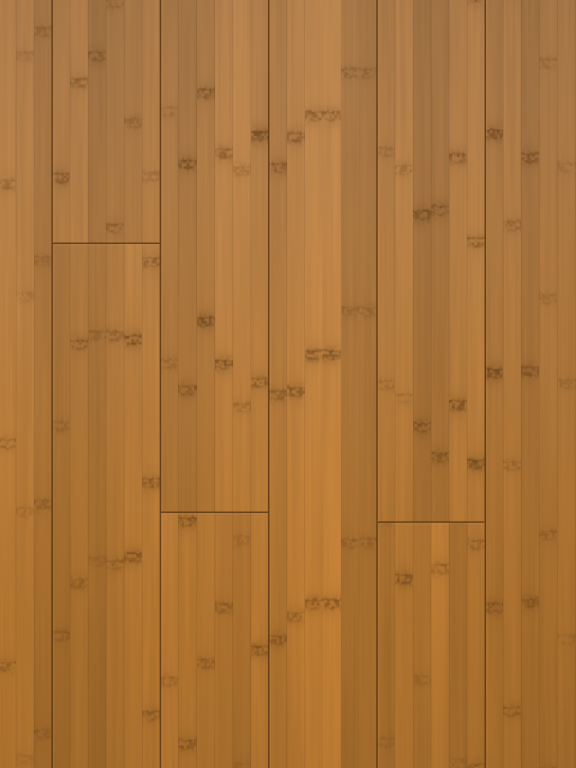
This texture is drawn by a Shadertoy shader. Its source:

```glsl
// Lengths are in canvas widths.
const float PLANK_WIDTH = 0.188;
const float PLANK_OFFSET = 0.0905;
const float STRIPS = 6.0;
const float SEAM_HALF = 0.0013;
const float NODE_PERIOD = 0.405;
const float NODE_HEIGHT = 0.0105;
const float WIDE_PLANK = 2.0;      // plank whose inner strips share their nodes
const float WIDE_START = 2.0;
const float STRIP_CONTRAST = 0.13;
const float GRAIN_CONTRAST = 0.10;
const float NO_JOINT = -1.0;
const float JOINTS[6] = float[6](NO_JOINT, 0.911, 0.444, NO_JOINT, 0.427, NO_JOINT);

const vec3 BAMBOO_LOW = vec3(0.665, 0.435, 0.178);
const vec3 BAMBOO_HIGH = vec3(0.675, 0.480, 0.285);
const vec3 NODE_COLOR = vec3(0.36, 0.215, 0.075);
const vec3 SEAM_COLOR = vec3(0.34, 0.20, 0.065);
const vec3 BEVEL_COLOR = vec3(0.78, 0.57, 0.33);

float hash(vec2 p) {
    vec3 q = fract(vec3(p.xyx) * 0.1031);
    q += dot(q, q.yzx + 33.33);
    return fract((q.x + q.y) * q.z);
}

float noise(vec2 p) {
    vec2 i = floor(p), f = fract(p);
    f = f * f * (3.0 - 2.0 * f);
    return mix(mix(hash(i), hash(i + vec2(1, 0)), f.x),
               mix(hash(i + vec2(0, 1)), hash(i + vec2(1, 1)), f.x), f.y);
}

// Antialiased line of the given half width.
float stroke(float d, float halfWidth, float pixel) {
    return clamp((halfWidth - abs(d)) / pixel + 0.5, 0.0, 1.0);
}

// Long vertical fibres in three widths, centred on zero.
float fibres(vec2 p, float seed) {
    vec2 q = p + vec2(seed * 3.7, seed * 1.3);
    return 0.45 * noise(q * vec2(260.0, 7.0))
         + 0.35 * noise(q * vec2(120.0, 3.0))
         + 0.20 * noise(q * vec2(45.0, 1.8)) - 0.5;
}

// Darkness of the culm node: mottled band, curved ridge and soft stain.
float nodeMark(vec2 p, float u, float seed) {
    float y = p.y / NODE_PERIOD + hash(vec2(seed, 5.0));
    float cell = floor(y);
    float jitter = 0.12 * (hash(vec2(seed, cell + 40.0)) - 0.5);
    float v = (fract(y) - 0.5 - jitter) * NODE_PERIOD;
    float strength = mix(0.35, 1.0, hash(vec2(seed, 11.0)));
    strength *= mix(0.7, 1.0, hash(vec2(seed, cell + 70.0)));

    float arch = u * (1.0 - u) * 4.0;
    float wobble = 0.004 * (noise(p * vec2(150.0, 30.0)) - 0.5);
    float speckle = noise(p * vec2(230.0, 190.0));
    float band = exp(-pow(v / NODE_HEIGHT, 2.0)) * smoothstep(0.2, 0.85, speckle);
    float ridge = exp(-pow((v - 0.006 + wobble) / 0.0022, 2.0));
    float scar = exp(-pow((v + 0.003 + 0.005 * arch + wobble) / 0.0025, 2.0));
    float stain = exp(-pow(v / 0.021, 2.0)) * (0.4 + 0.6 * arch);
    float mark = 0.46 * band + 0.27 * ridge + 0.24 * scar * arch;
    return strength * (mark + 0.25 * stain * strength);
}

void mainImage(out vec4 fragColor, in vec2 fragCoord) {
    float pixel = 1.0 / iResolution.x;
    vec2 p = fragCoord * pixel;
    vec2 uv = fragCoord / iResolution.xy;

    // Plank columns, split by their end joints.
    float column = (p.x - PLANK_OFFSET) / PLANK_WIDTH;
    float plank = floor(column);
    float across = fract(column);
    float joint = JOINTS[clamp(int(plank) + 1, 0, 5)];
    float piece = plank + 2.0 + 19.0 * step(joint, p.y);

    // Strips inside the plank.
    float strip = floor(across * STRIPS);
    float u = fract(across * STRIPS);
    float seed = piece * 7.0 + strip;
    bool merged = plank == WIDE_PLANK && strip >= WIDE_START;
    float group = merged ? WIDE_START + floor((strip - WIDE_START) / 2.0) : strip;
    float nodeSeed = piece * 7.0 + group;

    // Base colour, uneven strip tone and grain.
    vec3 color = mix(BAMBOO_LOW, BAMBOO_HIGH, smoothstep(0.1, 1.0, uv.y));
    float tone = hash(vec2(nodeSeed, 23.0)) - 0.5;
    tone += 0.35 * (hash(vec2(piece, 31.0)) - 0.5);
    tone += 0.25 * (noise(vec2(seed * 5.0, p.y * 3.0)) - 0.5);
    color *= 1.0 + STRIP_CONTRAST * tone;
    color *= 1.0 + GRAIN_CONTRAST * fibres(p, seed);

    // Soft light, strongest near the middle.
    vec2 c = uv - vec2(0.47, 0.52);
    color *= 1.05 - 0.22 * dot(c, c);

    // Glue lines and nodes.
    float stripEdge = min(u, 1.0 - u) * PLANK_WIDTH / STRIPS;
    color *= 1.0 - (merged ? 0.02 : 0.07) * stroke(stripEdge, 0.0011, pixel);
    color = mix(color, NODE_COLOR, clamp(nodeMark(p, u, nodeSeed), 0.0, 0.8));

    // Plank seams with a lit bevel.
    float side = (across - step(0.5, across)) * PLANK_WIDTH;
    float end = p.y - joint;
    float bevel = max(stroke(side - 0.003, 0.001, pixel), stroke(end + 0.003, 0.001, pixel));
    float seam = max(stroke(side, SEAM_HALF, pixel), stroke(end, SEAM_HALF, pixel));
    color = mix(color, BEVEL_COLOR, 0.22 * bevel);
    color = mix(color, SEAM_COLOR, 0.78 * seam);

    fragColor = vec4(color, 1.0);
}
```
